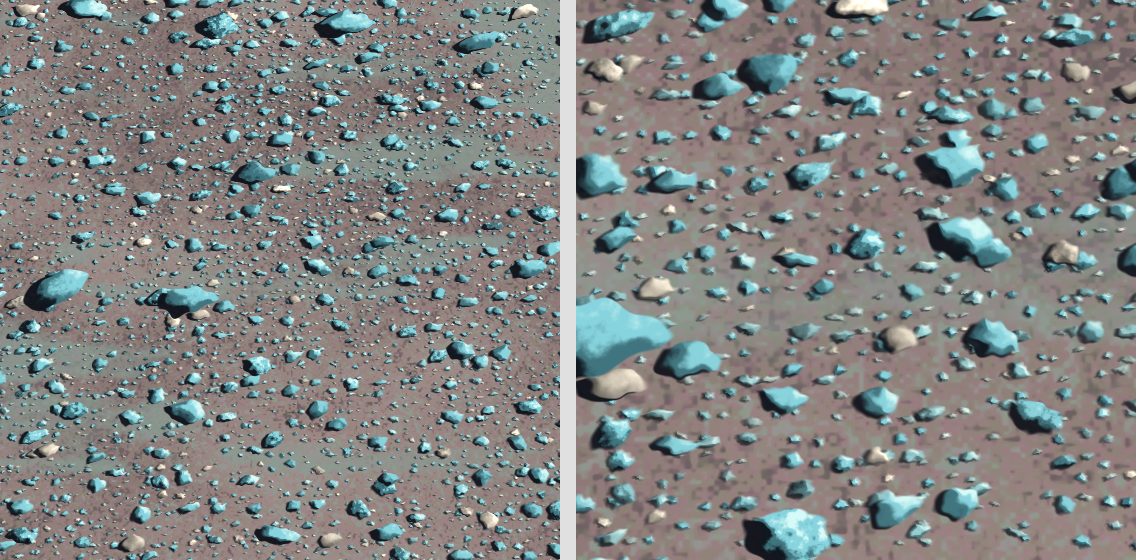
Left, the full canvas; right, a detail of the centre.
This texture is drawn by a WebGL 2 fragment shader. Its source:

```glsl
#version 300 es
precision highp float;
// Stony desert plain: dusty reddish soil strewn with worn blue-green rocks lit from the right.

uniform vec2 u_resolution;
out vec4 fragColor;

vec4 hash4(vec2 p) {
  vec4 q = fract(p.xyxy * vec4(0.1031, 0.1030, 0.0973, 0.1099));
  q += dot(q, q.wzxy + 33.33);
  return fract((q.xxyz + q.yzzw) * q.zywx);
}

float noise(vec2 p) {
  vec2 i = floor(p), f = fract(p);
  f = f * f * (3.0 - 2.0 * f);
  return mix(mix(hash4(i).x, hash4(i + vec2(1, 0)).x, f.x),
             mix(hash4(i + vec2(0, 1)).x, hash4(i + vec2(1, 1)).x, f.x), f.y);
}

float fbm(vec2 p) {
  float sum = 0.0, amp = 0.53;
  for (int i = 0; i < 4; i++) {
    sum += amp * noise(p);
    p = mat2(1.6, 1.2, -1.2, 1.6) * p + 7.3;
    amp *= 0.5;
  }
  return sum;
}

// Worn stone of about unit radius: x = distance inside the outline, y = light on the surface.
vec2 rock(vec2 p, float seed) {
  float edgeSum = 0.0, weight = exp(-9.0 * (0.45 + 0.15 * p.x));
  vec3 normal = weight * vec3(-0.1, 0.3, 1.0);
  for (int k = 0; k < 6; k++) {
    vec4 h = hash4(vec2(float(k) * 7.0 + 3.0, seed));
    float angle = (float(k) + 0.7 * (h.x - 0.5)) * 1.0472;
    vec2 dir = vec2(cos(angle), sin(angle));
    float inside = 0.7 + 0.42 * h.y - dot(p, dir);
    float slope = 0.6 + 1.1 * h.z;
    edgeSum += exp(-11.0 * inside);
    float w = exp(-9.0 * inside * slope);
    normal += w * vec3(dir * slope, 1.0);
  }
  return vec2(-log(edgeSum) / 11.0, dot(normalize(normal), normalize(vec3(0.7, 0.5, 0.6))));
}

vec3 rockColor(float light) {
  vec3 c = mix(vec3(0.06, 0.09, 0.12), vec3(0.25, 0.46, 0.50), smoothstep(-0.15, 0.32, light));
  c = mix(c, vec3(0.53, 0.83, 0.87), smoothstep(0.42, 0.78, light));
  return mix(c, vec3(0.84, 0.98, 0.97), smoothstep(0.9, 1.25, light));
}

// One size class of rocks with their shadows; grey fades the hue of small stones.
void scatter(inout vec3 col, vec2 p, float cell, vec2 radii, float chance, float grey) {
  float blur = max(1.1 / u_resolution.y, 0.0016);
  vec2 home = floor(p / cell);
  for (int j = -1; j <= 1; j++)
  for (int i = -1; i <= 1; i++) {
    vec2 id = home + vec2(i, j);
    vec4 h = hash4(id + cell * 4310.0);
    vec4 g = hash4(id + cell * 2170.0 + 51.0);
    vec2 center = (id + 0.2 + 0.6 * h.xy) * cell;
    float radius = mix(radii.x, radii.y, pow(h.z, 1.6));
    vec2 d = (p - center) / radius;
    if (h.w > chance * (0.6 + 0.8 * noise(center * 5.0)) || length(d) > 2.3) continue;

    // Tilted, flattened local frame with a wobbly outline
    float tilt = 0.8 * (g.x - 0.5);
    mat2 turn = mat2(cos(tilt), -sin(tilt), sin(tilt), cos(tilt));
    vec2 squash = vec2(0.85, 1.05 + 1.0 * g.y * g.y + 0.25 * step(0.02, radius));
    float seed = floor(g.z * 900.0) + 5.0;
    float soft = blur / radius;
    d += 0.3 * (noise(d * 2.2 + seed) - 0.5);

    // Shadow cast to the left
    float shade = rock(turn * (d + vec2(0.42, 0.17)) * squash, seed).x;
    col = mix(col, vec3(0.06, 0.07, 0.10), smoothstep(-soft, soft, shade) * (0.96 - 0.42 * grey));

    // Stone body, some of it pitted
    vec2 body = rock(turn * d * squash, seed);
    float rough = fbm(p * 140.0 + seed) - 0.5;
    float light = 0.1 + body.y * (0.75 + 0.5 * g.w) + (0.4 + 1.1 * step(0.7, g.z)) * rough;
    vec3 stone = rockColor(light);
    vec3 pale = vec3(0.82, 0.78, 0.71) * (0.45 + 0.75 * max(light, 0.0));
    vec3 dusty = vec3(0.63, 0.68, 0.65) * (0.45 + 0.75 * max(light, 0.0));
    stone = mix(stone, dusty, grey * smoothstep(0.1, 0.8, g.y));
    stone = mix(stone, pale, step(0.92, fract(g.w * 13.7)));
    col = mix(col, stone, smoothstep(-soft, soft, body.x));
  }
}

vec3 soil(vec2 p) {
  float broad = fbm(p * vec2(3.0, 5.0) + 4.0);
  float patchy = fbm(p * vec2(16.0, 26.0));
  float grain = 0.3 * noise(p * 260.0) + 0.25 * noise(p * 110.0 + 9.0) + 0.25 * patchy + 0.2 * broad;
  vec3 c = vec3(0.57, 0.495, 0.48) * (0.86 + 0.28 * broad);
  c = mix(c, vec3(0.43, 0.38, 0.385), smoothstep(0.48, 0.28, grain));
  c = mix(c, vec3(0.57, 0.60, 0.57), 0.85 * smoothstep(0.54, 0.72, grain));
  // Long drifts of pale dust
  float drift = fbm(p * vec2(2.2, 11.0) + vec2(2.0 * broad, 3.0));
  c = mix(c, vec3(0.54, 0.61, 0.58), 0.75 * smoothstep(0.58, 0.74, drift));
  float tint = noise(p * 210.0 + 31.0) - 0.5;
  return c + 0.05 * tint * vec3(1.0, -0.5, 0.8);
}

void main() {
  vec2 uv = gl_FragCoord.xy / u_resolution;
  // Gentle perspective: features shrink toward the top
  vec2 p = vec2((uv.x - 0.5) * (1.0 + 0.3 * uv.y) + 2.0, uv.y * (1.0 + 0.25 * uv.y) + 1.0);
  vec3 col = soil(p);
  scatter(col, p, 0.015, vec2(0.0024, 0.0046), 0.52, 0.9);
  scatter(col, p, 0.029, vec2(0.0048, 0.0088), 0.55, 0.5);
  scatter(col, p, 0.062, vec2(0.0100, 0.0175), 0.62, 0.08);
  scatter(col, p, 0.120, vec2(0.0160, 0.0270), 0.48, 0.0);
  scatter(col, p, 0.340, vec2(0.0280, 0.0520), 0.45, 0.0);
  fragColor = vec4(clamp(col, 0.0, 1.0), 1.0);
}
```
